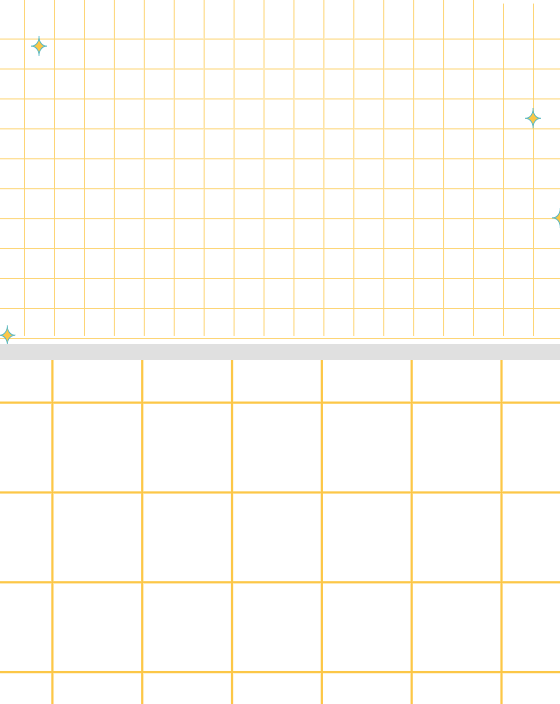
Top: the whole. Bottom: its middle third, enlarged.
Give the GLSL for this pattern, as a Shadertoy shader.

```glsl
// Thin golden square grid on white paper with four small teal-edged sparkles.

// Share of a pixel of size px, at distance d from a line's centre, that the line covers.
float lineCoverage(float d, float halfWidth, float px) {
    float overlap = min(d + 0.5 * px, halfWidth) - max(d - 0.5 * px, -halfWidth);
    return clamp(overlap / px, 0.0, 1.0);
}

// Signed offset to the nearest whole number.
float toNearest(float x) {
    return x - floor(x + 0.5);
}

// Approximate distance to a four-pointed star with circular hollows.
float sparkleDistance(vec2 p) {
    vec2 q = abs(p) / vec2(0.25, 0.31);
    float hollow = 1.0 - length(1.0 - q);
    return 0.28 * max(hollow, max(q.x, q.y) - 1.0);
}

void mainImage(out vec4 fragColor, in vec2 fragCoord) {
    // One unit is one grid cell.
    float px = 18.704 / iResolution.x;
    vec2 p = fragCoord * px;
    vec3 gold = vec3(0.99, 0.78, 0.28);
    vec3 teal = vec3(0.29, 0.71, 0.78);

    // Grid: verticals stop above the lowest rule, the last two also start lower.
    vec2 grid = p - vec2(0.818, 0.185);
    float vertical = lineCoverage(toNearest(grid.x), 0.0125, px);
    float horizontal = lineCoverage(toNearest(grid.y), 0.0125, px);
    float columnTop = grid.x > 15.5 ? 11.37 : 100.0;
    vertical *= clamp((p.y - 0.268) / px + 0.5, 0.0, 1.0);
    vertical *= clamp((columnTop - p.y) / px + 0.5, 0.0, 1.0);
    horizontal *= step(grid.y, 10.5);
    vec3 color = mix(vec3(1.0), gold, max(vertical, horizontal));

    // Sparkles: opaque gold fill, then a teal outline.
    vec2 centers[4] = vec2[4](vec2(1.303, 9.949), vec2(17.803, 7.538),
                              vec2(18.71, 4.213), vec2(0.244, 0.292));
    for (int i = 0; i < 4; i++) {
        float d = sparkleDistance(p - centers[i]);
        color = mix(color, gold, clamp(0.5 - d / px, 0.0, 1.0));
        color = mix(color, teal, lineCoverage(d, 0.015, px));
    }

    fragColor = vec4(color, 1.0);
}
```
